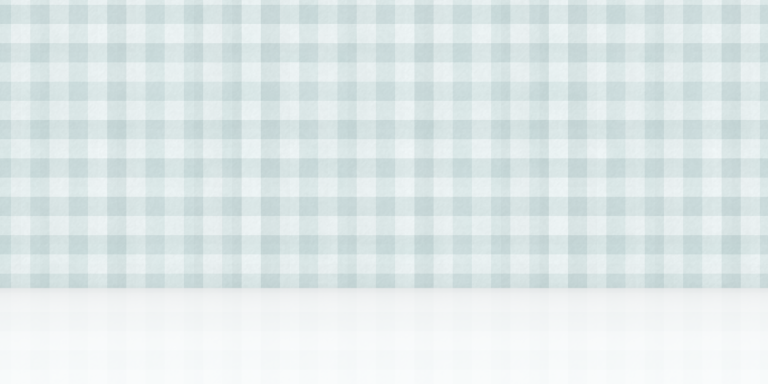
This pattern is drawn by a Shadertoy shader. Its source:

```glsl
// Pale sage gingham wall with watercolour grain above a whitewashed floor band.

const float PERIOD = 0.1;                     // one check, in canvas heights
const vec2 DARK_START = vec2(0.079, 0.0375);  // left and lower edge of a dark stripe
const float TILE_CHECKS = 8.0;                // checks before the wear repeats
const float FLOOR_TOP = 0.25;

const vec3 LIGHT_CHECK = vec3(0.908, 0.938, 0.941);
const vec3 MID_CHECK = vec3(0.848, 0.898, 0.898);
const vec3 DARK_CHECK = vec3(0.783, 0.848, 0.850);
const vec3 FLOOR_NEAR = vec3(0.985, 0.990, 0.992);
const vec3 FLOOR_FAR = vec3(0.962, 0.967, 0.969);

const float STRIPE_WEAR = 0.022;
const float WASH_AMOUNT = 0.020;
const float GRAIN_AMOUNT = 0.026;
const float WALL_SHOW_THROUGH = 0.13;
const float SHADOW_DEPTH = 0.045;
const float SHADOW_REACH = 0.022;

float hash(vec2 p) {
    vec3 q = fract(p.xyx * 0.1031);
    q += dot(q, q.yzx + 33.33);
    return fract((q.x + q.y) * q.z);
}

float noise(vec2 p) {
    vec2 i = floor(p);
    vec2 f = fract(p);
    f = f * f * (3.0 - 2.0 * f);
    float low = mix(hash(i), hash(i + vec2(1, 0)), f.x);
    float high = mix(hash(i + vec2(0, 1)), hash(i + vec2(1, 1)), f.x);
    return mix(low, high, f.y);
}

// Dark over the first half of each period, with edges of width soft.
float stripe(float t, float soft) {
    float edge = abs(fract(t + 0.25) - 0.5) - 0.25;
    return 1.0 - smoothstep(-soft, soft, edge);
}

// Uneven strength of the half stripes, from -0.5 to 0.5.
float stripeWear(float t, float soft, float seed) {
    float cell = floor(t * 4.0);
    float count = TILE_CHECKS * 4.0;
    float before = hash(vec2(mod(cell - 1.0, count), seed));
    float here = hash(vec2(mod(cell, count), seed));
    return mix(before, here, smoothstep(0.0, soft * 4.0, fract(t * 4.0))) - 0.5;
}

vec3 gingham(vec2 uv, float pixel) {
    vec2 t = (uv - DARK_START) / PERIOD;
    float soft = 0.75 * pixel / PERIOD;

    // Crossing stripes: none, one or two layers of tint
    float layers = stripe(t.x, soft) + stripe(t.y, soft);
    vec3 color = mix(LIGHT_CHECK, MID_CHECK, min(layers, 1.0));
    color = mix(color, DARK_CHECK, max(layers - 1.0, 0.0));

    // Wear along the stripes
    float wear = stripeWear(t.x, soft, 3.0) + 0.6 * stripeWear(t.y, soft, 11.0);
    color += STRIPE_WEAR * wear;

    // Soft pigment pools and slanted paper grain
    vec2 tile = mod(t, TILE_CHECKS);
    float wash = noise(tile * 1.6) - 0.5;
    vec2 slant = vec2(uv.x + uv.y, uv.y - uv.x);
    float grain = 0.6 * noise(slant * vec2(85.0, 150.0))
                + 0.4 * noise(uv * 250.0) - 0.5;
    color += WASH_AMOUNT * wash * vec3(1.2, 0.7, 0.8);
    return color + GRAIN_AMOUNT * grain;
}

void mainImage(out vec4 fragColor, in vec2 fragCoord) {
    vec2 uv = fragCoord / iResolution.y;
    float pixel = 1.0 / iResolution.y;
    vec3 wall = gingham(uv, pixel);

    // Floor wash with the checks faintly showing through
    float depth = FLOOR_TOP - uv.y;
    vec3 paint = mix(FLOOR_FAR, FLOOR_NEAR, smoothstep(0.0, 0.2, depth));
    vec3 ground = mix(paint, wall, WALL_SHOW_THROUGH);
    ground -= SHADOW_DEPTH * exp(-max(depth, 0.0) / SHADOW_REACH);

    // Narrow shade at the foot of the wall
    wall -= 0.015 * exp(min(depth, 0.0) / 0.006);

    vec3 color = mix(wall, ground, smoothstep(-pixel, pixel, depth));
    fragColor = vec4(clamp(color, 0.0, 1.0), 1.0);
}
```
